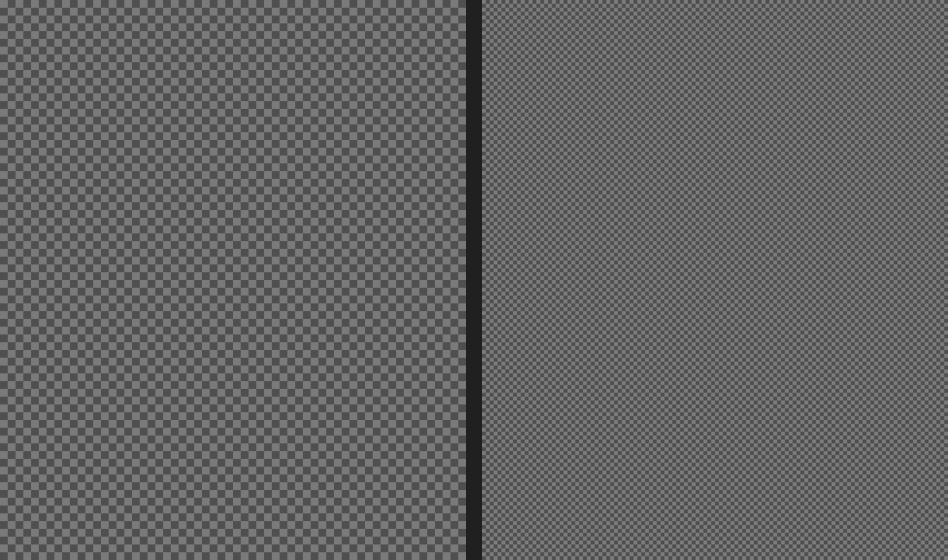
Left, the tile; right, the same tile 2 across and 2 down.
Reproduce this pattern procedurally as a Shadertoy shader.

```glsl
const vec2 REPEATS = vec2(30.0, 36.0);   // pairs of squares across and up
const vec3 DARK_GREY = vec3(0.310, 0.310, 0.314);
const vec3 LIGHT_GREY = vec3(0.480);

// Signed square wave per axis: +1 on even cells, -1 on odd, averaged over one pixel
vec2 squareWave(vec2 cell, vec2 pixelSize) {
    vec2 edgeDistance = 0.5 - abs(mod(cell + 0.5, 2.0) - 1.0);
    return clamp(2.0 * edgeDistance / pixelSize, -1.0, 1.0);
}

// 1 on squares matching the lower left one, 0 on the others
float checkerboard(vec2 cell, vec2 pixelSize) {
    vec2 wave = squareWave(cell, pixelSize);
    return 0.5 + 0.5 * wave.x * wave.y;
}

void mainImage(out vec4 fragColor, in vec2 fragCoord) {
    // Whole pairs of squares fill the canvas, so opposite edges join
    vec2 cellsPerPixel = 2.0 * REPEATS / iResolution.xy;
    float darkCover = checkerboard(fragCoord * cellsPerPixel, cellsPerPixel);

    fragColor = vec4(mix(LIGHT_GREY, DARK_GREY, darkCover), 1.0);
}
```
